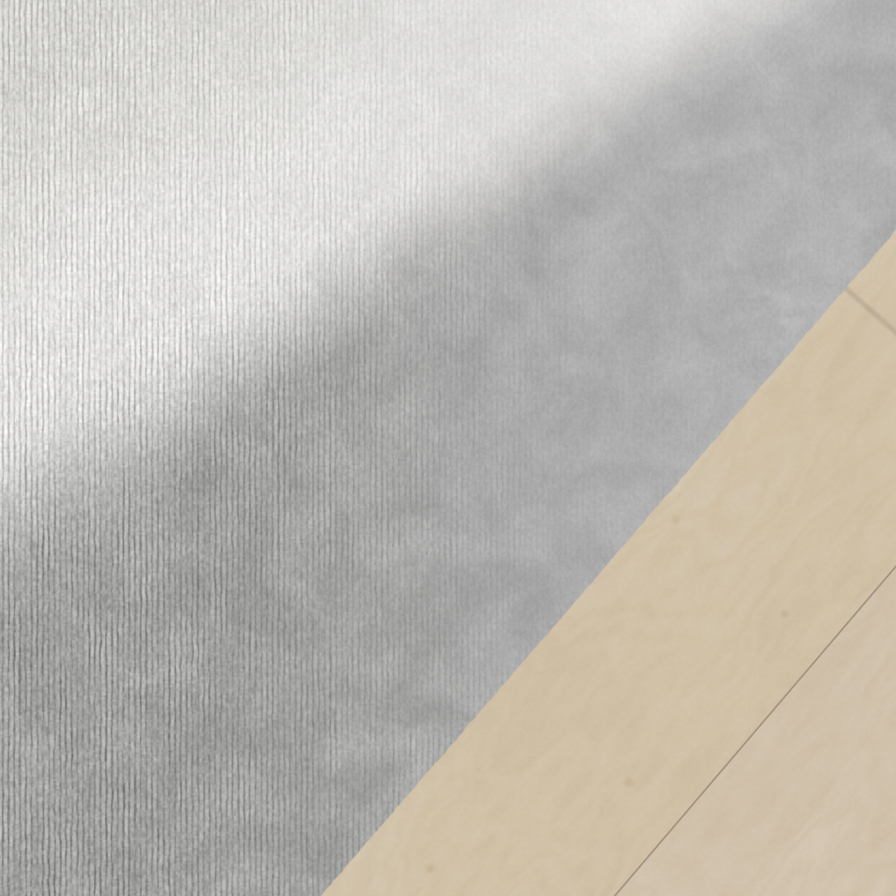
Give the GLSL for this texture, as a Shadertoy shader.

```glsl
const vec2 RUG_A = vec2(0.358, 0.0), RUG_B = vec2(1.0, 0.743);
const vec2 SEAM_A = vec2(0.686, 0.0), SEAM_B = vec2(1.0, 0.368);
const vec2 JOINT_A = vec2(0.944, 0.678), JOINT_B = vec2(1.0, 0.629);
const vec2 LIGHT_A = vec2(0.0, 0.425), LIGHT_B = vec2(0.83, 0.975);
const vec3 SHADE_LEFT = vec3(0.622, 0.622, 0.617);
const vec3 SHADE_RIGHT = vec3(0.698, 0.694, 0.697);
const vec3 SUNLIT = vec3(0.877, 0.875, 0.866);
const vec3 SUNLIT_DIM = vec3(0.815, 0.813, 0.80);
const vec3 WOOD_INNER = vec3(0.815, 0.756, 0.655);
const vec3 WOOD_OUTER = vec3(0.817, 0.757, 0.672);
const vec3 SEAM_COLOR = vec3(0.54, 0.48, 0.43);
const float RIB_COUNT = 156.0;
const float RIB_DEPTH = 0.072;
const float NAP_BASE = 0.03, NAP_RIBBED = 0.095;
const float PENUMBRA_LEFT = 0.09, PENUMBRA_RIGHT = 0.074;

float hash(vec2 p) {
    vec3 q = fract(p.xyx * vec3(0.1031, 0.1030, 0.0973));
    q += dot(q, q.yzx + 33.33);
    return fract((q.x + q.y) * q.z);
}

float noise(vec2 p) {
    vec2 i = floor(p), f = fract(p);
    f = f * f * (3.0 - 2.0 * f);
    return mix(mix(hash(i), hash(i + vec2(1, 0)), f.x),
               mix(hash(i + vec2(0, 1)), hash(i + vec2(1, 1)), f.x), f.y);
}

float fbm(vec2 p) {
    float sum = 0.0, amp = 0.5;
    for (int i = 0; i < 5; i++) {
        sum += amp * noise(p);
        p = mat2(1.6, 1.2, -1.2, 1.6) * p + 7.3;
        amp *= 0.5;
    }
    return sum;
}

// Signed distance to a line, positive on its upper left side.
float lineSide(vec2 p, vec2 a, vec2 b) {
    vec2 d = normalize(b - a);
    return dot(p - a, vec2(-d.y, d.x));
}

vec3 rug(vec2 p) {
    float mottle = fbm(p * 24.0 + 2.0 * fbm(p * 14.0)) - 0.48;
    float cloud = fbm(p * 7.0 + 11.0) - 0.48;

    // Soft shadow boundary, sagging slightly left of centre
    float beam = lineSide(p, LIGHT_A, LIGHT_B);
    beam += 0.014 * exp(-pow((p.x - 0.24) / 0.15, 2.0)) + 0.02 * cloud;
    float penumbra = mix(PENUMBRA_LEFT, PENUMBRA_RIGHT, smoothstep(0.0, 0.5, p.x));
    float lit = smoothstep(-penumbra, penumbra, beam);

    float across = smoothstep(0.15, 0.95, p.x + 0.1 * (p.y - 0.3));
    vec3 shade = mix(SHADE_LEFT, SHADE_RIGHT, across) + 0.10 * mottle + 0.02 * cloud;
    float dim = smoothstep(0.17, 0.48, beam + 0.2 * cloud);
    vec3 sun = mix(SUNLIT, SUNLIT_DIM, dim) + 0.03 * cloud + 0.04 * mottle;
    vec3 col = mix(shade, sun, lit);

    // Vertical ribs, broken up by fibres and fading to the right
    float wobble = noise(p * vec2(150.0, 70.0)) - 0.5;
    float phase = 6.28318 * (p.x * RIB_COUNT + 0.25 * wobble);
    float rib = cos(phase) - 0.25 * cos(2.0 * phase);
    float patchy = 1.1 * noise(p * vec2(100.0, 18.0))
                 + 0.9 * noise(p * vec2(180.0, 130.0) + 5.0) - 0.1;
    float fade = 1.0 - smoothstep(0.05, 0.72, p.x - 0.15 * mottle);
    fade *= mix(1.0, 0.75, smoothstep(0.02, 0.2, beam));
    float resolved = smoothstep(1.6, 3.0, iResolution.x / RIB_COUNT);
    col += RIB_DEPTH * rib * patchy * (0.04 + fade) * resolved;

    // Fine nap
    float nap = noise(p * vec2(420.0, 230.0)) - 0.5;
    float fleck = noise(p * vec2(380.0, 440.0) + 31.0) - 0.5;
    return col + (0.8 * nap + 0.8 * fleck) * mix(NAP_BASE, NAP_RIBBED, fade);
}

vec3 wood(vec2 p, float px) {
    float seam = lineSide(p, SEAM_A, SEAM_B);
    float inner = smoothstep(-px, px, seam);
    vec2 d = normalize(SEAM_B - SEAM_A);
    vec2 g = vec2(dot(p, d), dot(p, vec2(-d.y, d.x)));
    g += (1.0 - inner) * vec2(3.7, 1.9);

    // Swirling growth lines stretched along the planks
    float warp = fbm(g * vec2(3.5, 9.0));
    float rings = 0.5 + 0.5 * cos(6.28318 * (warp * 11.0 + g.y * 9.0));
    float streak = fbm(g * vec2(18.0, 80.0)) - 0.48;
    vec3 col = mix(WOOD_OUTER, WOOD_INNER, inner);
    col += vec3(0.7, 0.9, 1.2) * (0.026 * (rings - 0.5) * warp + 0.03 * streak);
    col += vec3(0.02, 0.03, 0.045) * (warp - 0.48);
    col += 0.012 * (noise(p * 330.0) - 0.5);

    // Sparse faint knots
    vec2 cell = floor(p * 11.0);
    vec2 spot = 0.25 + 0.5 * vec2(hash(cell + 4.0), hash(cell + 9.0));
    float knot = smoothstep(0.09, 0.01, length(fract(p * 11.0) - spot));
    col -= vec3(0.03, 0.045, 0.06) * knot * step(0.9, hash(cell + 17.0));

    // Long seam and short end joint
    float line = 1.0 - smoothstep(0.0002, 0.0002 + 1.4 * px, abs(seam));
    float joint = abs(lineSide(p, JOINT_A, JOINT_B));
    float groove = (1.0 - smoothstep(0.0, 0.0055, joint)) * inner;
    col = mix(col, SEAM_COLOR, 0.66 * line);
    return mix(col, SEAM_COLOR, 0.27 * groove);
}

void mainImage(out vec4 fragColor, in vec2 fragCoord) {
    vec2 p = fragCoord / iResolution.xy;
    float px = 1.0 / iResolution.y;
    float edge = lineSide(p, RUG_A, RUG_B) + 0.0015 * (noise(p * 120.0) - 0.5);
    vec3 col = mix(wood(p, px), rug(p), smoothstep(-px, px, edge));
    fragColor = vec4(clamp(col, 0.0, 1.0), 1.0);
}
```
